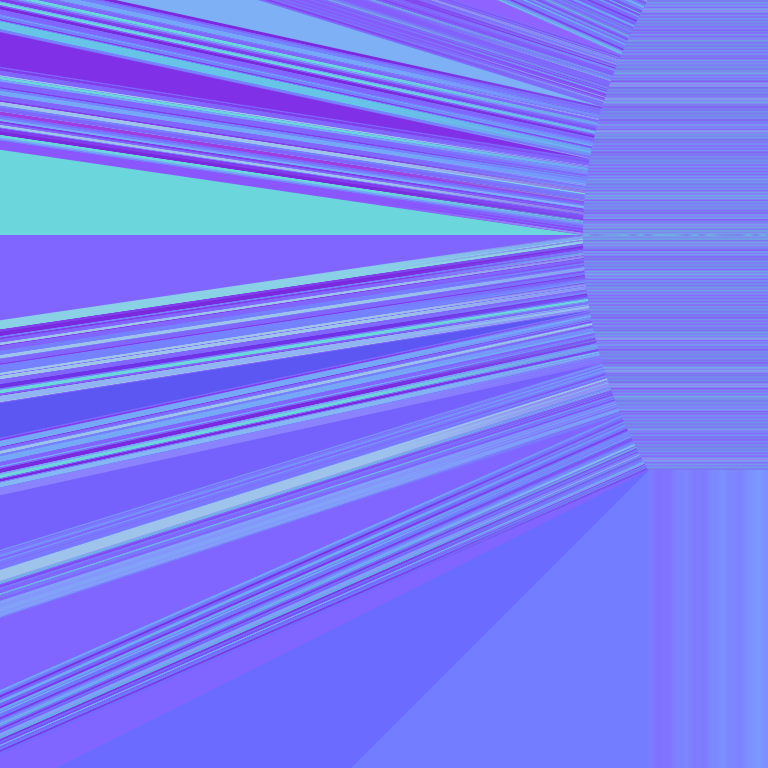
Write a Shadertoy shader that draws this texture map.

```glsl
// Draws a mirrored fan of violet, blue and teal rays meeting a curved, finely striped wall.
const vec3 PURPLE = vec3(0.50, 0.40, 1.00);
const vec3 INDIGO = vec3(0.42, 0.42, 1.00);
const vec3 BLUE   = vec3(0.46, 0.51, 1.00);
const vec3 SKY    = vec3(0.46, 0.66, 0.97);
const vec3 PALE   = vec3(0.62, 0.77, 0.92);
const vec3 TEAL   = vec3(0.42, 0.84, 0.86);
const vec3 VIOLET = vec3(0.48, 0.16, 0.87);
const vec3 LILAC  = vec3(0.54, 0.51, 1.00);
const float AXIS = 0.694;    // height of the mirror line
const float REACH = 0.306;   // half height of the wall
const float WALL_X = 0.845;  // where the wall ends

// Sheaves of rays: inner and outer distance from the axis at the left, then at the wall
const vec4 SHEAF[4] = vec4[4](
    vec4(0.111, 0.219, 0.000, 0.099), vec4(0.264, 0.339, 0.099, 0.167),
    vec4(0.410, 0.501, 0.167, 0.234), vec4(0.592, 0.677, 0.234, 0.306));
const float RAY_COUNT[4] = float[4](36.0, 30.0, 38.0, 26.0);

// Plain wedges that follow each sheaf
const vec3 LOWER_WEDGE[4] = vec3[4](vec3(0.36, 0.34, 0.95), vec3(0.46, 0.38, 0.99), PURPLE, PURPLE);
const vec3 UPPER_WEDGE[4] = vec3[4](vec3(0.50, 0.19, 0.90), vec3(0.49, 0.69, 0.96), vec3(0.56, 0.39, 1.0), SKY);

float hash(float n, float seed) {
    return fract(sin(n * 12.9898 + seed * 78.233) * 43758.5453);
}

float edge(float v, float w) {
    return smoothstep(-w, w, v);
}

vec3 paint(vec3 base, vec3 color, float v, float a, float b, float w) {
    return mix(base, color, edge(v - a, w) * edge(b - v, w));
}

float wallCurve(float d) {
    return 0.759 + 0.904 * d * d;
}

float ray(float x, float left, float tip) {
    return mix(left, tip, x / wallCurve(tip));
}

vec3 rayColor(float h) {
    if (h < 0.36) return PURPLE;
    if (h < 0.64) return BLUE;
    if (h < 0.79) return SKY;
    if (h < 0.90) return vec3(0.50, 0.24, 0.92);
    return h < 0.96 ? PALE : TEAL;
}

// One-dimensional cellular stripes with uneven widths
vec3 stripes(float v, float seed, float w) {
    float i = floor(v);
    float border = 0.15 + 0.7 * hash(i, seed + 4.0);
    vec3 c = mix(rayColor(hash(i, seed)), rayColor(hash(i + 1.0, seed)), edge(v - i - border, w));
    return mix(c, vec3(0.49, 0.48, 0.97), 0.8 * smoothstep(0.6, 1.6, w));
}

// Broad rays that stand out; f runs outward across a sheaf
vec3 accents(vec3 c, int k, float f, bool upper, float w) {
    if (k == 0) {
        c = paint(c, upper ? vec3(0.54, 0.34, 1.0) : vec3(0.54, 0.82, 0.90), f, -0.1, 0.11, w);
        c = paint(c, VIOLET, f, upper ? 0.18 : 0.14, upper ? 0.22 : 0.19, w);
        c = paint(c, PALE, f, 0.27, 0.30, w);
        c = paint(c, upper ? vec3(0.62, 0.24, 0.88) : PALE, f, 0.42, 0.46, w);
        c = paint(c, upper ? SKY : PALE, f, 0.67, 0.71, w);
        c = paint(c, upper ? PURPLE : vec3(0.43, 0.20, 0.90), f, 0.77, 0.82, w);
        return paint(c, upper ? TEAL : vec3(0.57, 0.71, 0.95), f, upper ? 0.85 : 0.91, upper ? 0.88 : 0.98, w);
    }
    if (k == 1) {
        c = paint(c, upper ? vec3(0.40, 0.77, 0.90) : SKY, f, 0.06, upper ? 0.19 : 0.13, w);
        c = paint(c, upper ? BLUE : PALE, f, 0.23, 0.28, w);
        c = paint(c, VIOLET, f, upper ? 0.40 : 0.54, upper ? 0.45 : 0.61, w);
        c = paint(c, TEAL, f, 0.65, 0.70, w);
        c = paint(c, upper ? PURPLE : VIOLET, f, 0.72, 0.76, w);
        c = paint(c, upper ? SKY : vec3(0.52, 0.72, 0.95), f, 0.78, 0.86, w);
        return paint(c, upper ? VIOLET : LILAC, f, upper ? 0.95 : 0.87, 1.1, w);
    }
    if (k == 2) {
        c = mix(c, upper ? vec3(0.55, 0.30, 0.95) : PURPLE, 0.35);
        if (upper) return c;
        c = paint(c, PALE, f, 0.29, 0.44, w);
        return paint(c, mix(c, vec3(0.52, 0.66, 0.98), 0.75), f, 0.73, 0.96, w);
    }
    float cycle = fract(f * 6.0);
    c = mix(c, upper ? BLUE : INDIGO, 0.45);
    c = paint(c, upper ? TEAL : SKY, cycle, 0.06, 0.20, 6.0 * w);
    return paint(c, mix(c, VIOLET, 0.75), cycle, 0.55, 0.72, 6.0 * w);
}

vec3 fan(float x, float d, bool upper, float px) {
    vec3 c = upper ? TEAL : PURPLE;
    for (int k = 0; k < 4; k++) {
        vec4 s = SHEAF[k];
        float inner = ray(x, s.x, s.z), outer = ray(x, s.y, s.w);
        float span = max(outer - inner, 0.001), f = (d - inner) / span;
        float w = 0.6 * px / span, n = RAY_COUNT[k], seed = float(k) + (upper ? 11.0 : 2.0);
        vec3 rays = accents(stripes(f * n, seed, w * n), k, f, upper, w);
        vec3 hatch = stripes(f * n * 1.5, seed + 30.0, w * n * 1.5);
        rays = mix(rays, hatch, 0.55 * smoothstep(0.45, 0.8, x));
        c = mix(c, rays, edge(d - inner, px));
        c = mix(c, upper ? UPPER_WEDGE[k] : LOWER_WEDGE[k], edge(d - outer, px));
    }
    // Wide facets below the last sheaf
    float drop = d - REACH, run = WALL_X - x;
    c = mix(c, INDIGO, edge(drop - 0.503 * run, px));
    return mix(c, vec3(0.45, 0.49, 1.0), edge(drop - run, px));
}

// Fine alternating rows, tinted in regular clusters
vec3 wall(float x, float d, float px) {
    vec3 c = mix(vec3(0.55, 0.40, 1.0), vec3(0.45, 0.61, 0.91), 0.5 + 0.5 * sin(d * 1500.0));
    c = mix(c, stripes(d * 260.0, 23.0, 156.0 * px), 0.25);
    c = mix(c, vec3(0.42, 0.58, 0.87), 0.35 * smoothstep(0.0, 1.0, sin(d * 210.0)));
    float dashes = 0.5 + 0.5 * sin(x * 190.0 + 2.0 * sin(x * 83.0));
    return mix(c, TEAL, 0.6 * dashes * edge(0.001 - d, px));
}

// Soft upright folds below the wall
vec3 curtain(float x) {
    float t = (x - WALL_X) / (1.0 - WALL_X);
    float folds = 0.8 * sin(t * 20.0 - 4.0) + 0.25 * sin(t * 63.0);
    return mix(vec3(0.50, 0.43, 1.0), vec3(0.48, 0.61, 1.0), clamp(0.15 + 0.65 * t + 0.2 * folds, 0.0, 1.0));
}

void mainImage(out vec4 fragColor, in vec2 fragCoord) {
    vec2 p = fragCoord / iResolution.xy;
    float px = 0.7 / iResolution.y, d = abs(p.y - AXIS);
    float below = edge(d - REACH, px) * step(p.y, AXIS);
    vec3 side = mix(wall(p.x, d, px), curtain(p.x), below);
    float front = mix(wallCurve(d), WALL_X, below);
    vec3 c = mix(fan(p.x, d, p.y > AXIS, px), side, edge(p.x - front, px));
    fragColor = vec4(c, 1.0);
}
```
